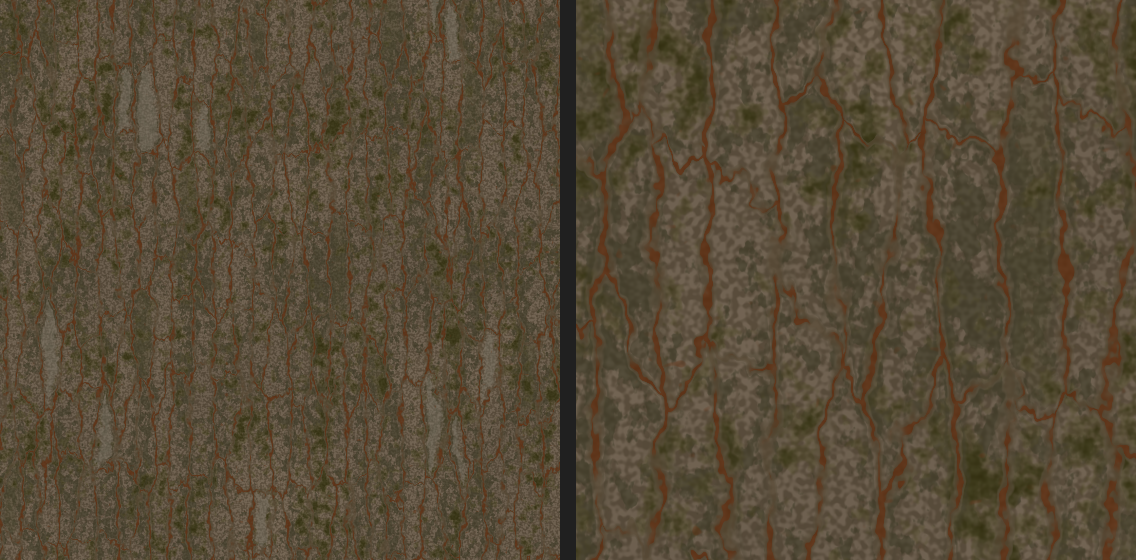
Left, the full canvas; right, a detail of the centre.
This texture is drawn by a WebGL 2 fragment shader. Its source:

```glsl
#version 300 es
precision highp float;

uniform vec2 u_resolution;
out vec4 fragColor;

vec2 hash2(vec2 cell) {
    uvec2 h = uvec2(ivec2(cell)) * uvec2(1597u, 3812u) + uvec2(7919u, 104729u);
    h = h * 1664525u + 1013904223u;
    h.x += h.y * 1664525u;
    h.y += h.x * 1664525u;
    h ^= h >> 16u;
    h.x += h.y * 1664525u;
    h.y += h.x * 1664525u;
    h ^= h >> 16u;
    return vec2(h & 65535u) / 65535.0;
}

float cornerSlope(vec2 cell, vec2 offset) {
    float angle = 6.28318 * hash2(cell).x;
    return dot(vec2(cos(angle), sin(angle)), offset);
}

// Gradient noise, roughly -1 to 1
float gradientNoise(vec2 p) {
    vec2 i = floor(p), f = fract(p);
    vec2 w = f * f * f * (f * (f * 6.0 - 15.0) + 10.0);
    vec2 e = vec2(1.0, 0.0);
    float low = mix(cornerSlope(i, f), cornerSlope(i + e, f - e), w.x);
    float high = mix(cornerSlope(i + e.yx, f - e.yx), cornerSlope(i + 1.0, f - 1.0), w.x);
    return 1.4 * mix(low, high, w.y);
}

float fbm(vec2 p) {
    float sum = 0.0, amplitude = 0.6;
    for (int octave = 0; octave < 4; octave++) {
        sum += amplitude * gradientNoise(p);
        p = mat2(1.6, 1.2, -1.2, 1.6) * p + 17.3;
        amplitude *= 0.6;
    }
    return sum;
}

vec2 plateSeed(vec2 cell) {
    return cell + vec2(0.18, 0.05) + vec2(0.64, 0.9) * hash2(cell);
}

// Tall bark plates: x = distance to the nearest seam, yz = random values per plate
vec3 barkPlates(vec2 uv) {
    vec2 scale = vec2(29.0, 6.8);
    vec2 p = uv * scale, base = floor(p);
    vec2 nearest = vec2(0.0), owner = base;
    float best = 1e3;
    for (int y = -1; y <= 1; y++)
    for (int x = -1; x <= 1; x++) {
        vec2 cell = base + vec2(x, y);
        vec2 toSeed = plateSeed(cell) - p;
        float d = dot(toSeed, toSeed);
        if (d < best) { best = d; nearest = toSeed; owner = cell; }
    }
    float seam = 1.0;
    for (int y = -2; y <= 2; y++)
    for (int x = -2; x <= 2; x++) {
        vec2 toSeed = plateSeed(owner + vec2(x, y)) - p;
        vec2 across = toSeed - nearest;
        if (dot(across, across) > 1e-4) {
            vec2 normal = normalize(across);
            seam = min(seam, dot(0.5 * (nearest + toSeed), normal) / length(scale * normal));
        }
    }
    return vec3(seam, hash2(owner + 311.0));
}

void main() {
    vec2 uv = gl_FragCoord.xy / u_resolution.y;
    float pixel = 1.0 / u_resolution.y;

    // Crooked, ragged seams
    vec2 warped = uv;
    warped.x += 0.011 * fbm(uv * vec2(34.0, 22.0));
    warped.y += 0.030 * fbm(uv * vec2(30.0, 20.0) + 40.0);
    vec3 plate = barkPlates(warped);
    float seam = plate.x + 0.0008 * gradientNoise(uv * 150.0 + 5.0);

    // Speckled brown surface
    float grain = gradientNoise(uv * 265.0) + 0.6 * gradientNoise(uv * 140.0 + 31.0);
    float streak = gradientNoise(uv * vec2(22.0, 5.0) + 70.0);
    vec3 color = mix(vec3(0.345, 0.295, 0.23), vec3(0.44, 0.385, 0.32), smoothstep(-0.5, 0.5, grain));
    color *= 1.0 + 0.07 * gradientNoise(uv * 5.0 + 12.0);

    // Grey-green flecks gathered in upright streaks
    float fleck = fbm(uv * vec2(70.0, 54.0) + 3.0) + 0.45 * streak;
    color = mix(color, vec3(0.275, 0.255, 0.18) + 0.03 * grain, 0.8 * smoothstep(0.03, 0.28, fleck));

    // Smooth cores: a few pale, some olive
    float core = smoothstep(0.005, 0.011, seam + 0.001 * grain);
    float pale = core * step(0.955, plate.y);
    float olive = core * step(0.9, plate.z) * (1.0 - step(0.955, plate.y));
    color = mix(color, vec3(0.435, 0.405, 0.345) + 0.04 * grain, 0.7 * pale);
    color = mix(color, vec3(0.29, 0.27, 0.18) + 0.03 * grain, 0.5 * olive);

    // Moss patches with an olive fringe
    float moss = 0.7 * fbm(uv * vec2(13.0, 7.0) + 90.0) + 0.65 * fbm(uv * 46.0 + 25.0);
    color = mix(color, vec3(0.315, 0.29, 0.165) + 0.04 * grain, 0.5 * smoothstep(0.04, 0.22, moss) * (1.0 - pale));
    color = mix(color, vec3(0.215, 0.205, 0.08) + 0.03 * grain, 0.85 * smoothstep(0.18, 0.52, moss) * (1.0 - pale));

    // Dull rims, with a shaded line inside them
    float shade = smoothstep(0.004, 0.0055, seam) * (1.0 - smoothstep(0.006, 0.0095, seam));
    color = mix(color, vec3(0.26, 0.24, 0.165), 0.5 * shade * smoothstep(-0.2, 0.3, streak));
    float rim = 1.0 - smoothstep(0.003, 0.005, seam);
    color = mix(color, vec3(0.355, 0.31, 0.235) + 0.02 * grain, 0.65 * rim);

    // Broken rusty cracks in a brown stain, plus loose specks
    float vary = gradientNoise(uv * vec2(26.0, 17.0) + 55.0);
    float ragged = gradientNoise(uv * 85.0 + 210.0);
    float presence = smoothstep(-0.55, 0.0, vary + 0.6 * ragged);
    float halfWidth = 0.0011 + 0.0007 * vary + 0.0006 * ragged;
    float crack = 1.0 - smoothstep(halfWidth - 0.6 * pixel, halfWidth + 0.6 * pixel, seam);
    float stain = 1.0 - smoothstep(0.0012, 0.0032, seam);
    float speck = smoothstep(0.55, 0.75, gradientNoise(uv * 110.0 + 140.0)) * smoothstep(0.0, 0.4, vary);
    color = mix(color, vec3(0.325, 0.25, 0.165), 0.65 * stain * (0.4 + 0.6 * presence));
    color = mix(color, vec3(0.38, 0.20, 0.09) + 0.02 * grain, max(0.85 * crack * presence, 0.5 * speck));

    fragColor = vec4(color, 1.0);
}
```
